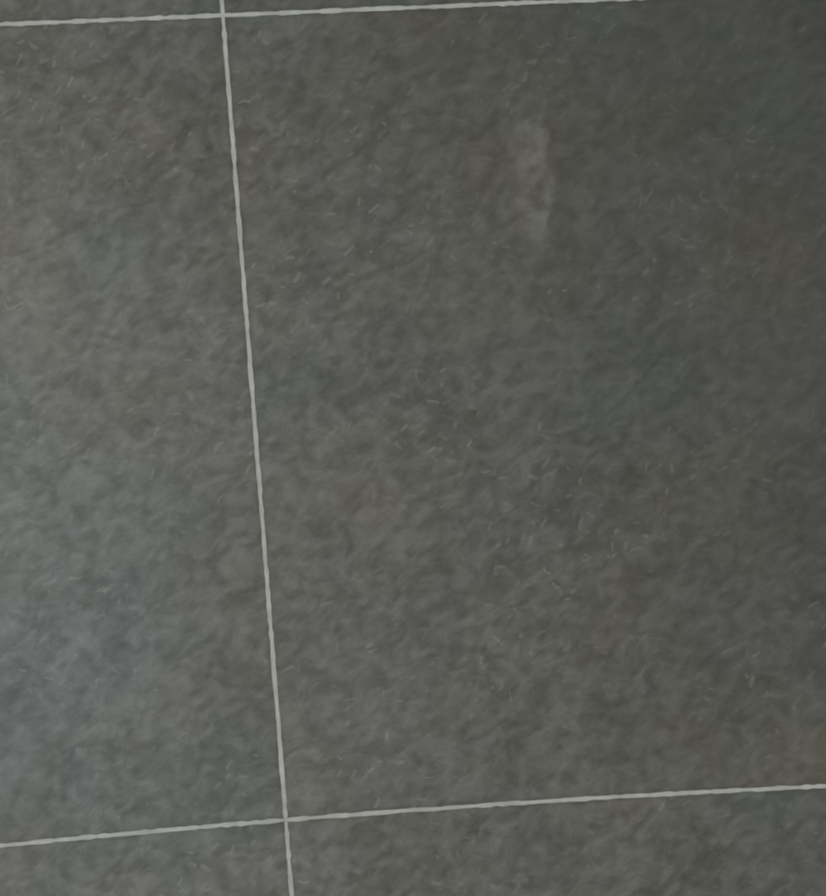
Give the GLSL for this texture, as a Shadertoy shader.

```glsl
// Dark grey stone floor tiles with thin pale grout, seen slightly askew.

const vec3 STONE_DARK  = vec3(0.268, 0.272, 0.256);
const vec3 STONE_LIGHT = vec3(0.428, 0.434, 0.416);
const vec3 GROUT       = vec3(0.630, 0.640, 0.615);
const vec3 FLECK       = vec3(0.550, 0.555, 0.530);
const vec3 WARM_TINT   = vec3(0.007, 0.000, -0.008);
const float TILE_WIDTH = 0.90;        // canvas heights
const float GROUT_HALF = 0.0024;
const float GRAIN_SCALE = 85.0;
const float GRAIN_DEPTH = 0.125;
const float FLECK_SCALE = 64.0;
const float FLECK_SHARE = 0.60;
const vec2 SCUFF_EDGE = vec2(0.612, 0.825);
const vec2 SCUFF_SIZE = vec2(0.045, 0.085);

float hash(vec2 p) {
    vec3 q = fract(vec3(p.xyx) * 0.1031);
    q += dot(q, q.yzx + 33.33);
    return fract((q.x + q.y) * q.z);
}

float noise(vec2 p) {
    vec2 i = floor(p), f = fract(p);
    f = f * f * (3.0 - 2.0 * f);
    return mix(mix(hash(i), hash(i + vec2(1, 0)), f.x),
               mix(hash(i + vec2(0, 1)), hash(i + vec2(1, 1)), f.x), f.y);
}

float fbm(vec2 p) {
    float sum = 0.0, amp = 0.5;
    for (int i = 0; i < 4; i++) {
        sum += amp * noise(p);
        p = mat2(0.8, 0.6, -0.6, 0.8) * p * 2.03 + 17.3;
        amp *= 0.5;
    }
    return sum / 0.9375;
}

// Tile coordinates: x in canvas heights from a joint, y in tile rows.
vec2 tileCoords(vec2 p, out float rowHeight) {
    float low = 0.056 + 0.1 * p.x - 0.03 * p.x * p.x;
    float high = 0.9727 + 0.0411 * p.x;
    rowHeight = high - low;
    return vec2(p.x - 0.3255 + 0.0781 * p.y, (p.y - low) / rowHeight);
}

// Short, randomly turned soft chips, one per cell.
float flecks(vec2 p) {
    vec2 cell = floor(p);
    float cover = 0.0;
    for (int y = -1; y <= 1; y++)
    for (int x = -1; x <= 1; x++) {
        vec2 id = cell + vec2(x, y);
        vec2 d = p - id - vec2(hash(id + 3.1), hash(id + 8.7));
        float angle = 0.5 + 2.2 * (hash(id + 21.4) - 0.5);
        vec2 along = vec2(cos(angle), sin(angle));
        float reach = mix(0.05, 0.30, hash(id + 41.9));
        float t = clamp(dot(d, along), -reach, reach);
        float stroke = 1.0 - smoothstep(0.02, 0.20, length(d - along * t));
        float shown = step(hash(id + 63.2), FLECK_SHARE);
        cover = max(cover, stroke * shown * hash(id + 77.7));
    }
    return cover;
}

void mainImage(out vec4 fragColor, in vec2 fragCoord) {
    vec2 p = fragCoord / iResolution.y;
    float pixel = 1.0 / iResolution.y;
    float rowHeight;
    vec2 tile = tileCoords(p, rowHeight);
    vec2 tileId = floor(vec2(tile.x / TILE_WIDTH, tile.y));

    // Broad light: brightest at the left, dim at the right and top
    float light = 0.82 - 0.72 * p.x - 0.26 * smoothstep(0.5, 1.0, p.y) * (1.0 - 0.6 * p.x);
    light += 0.20 * smoothstep(0.5, 0.0, p.y) * p.x;
    light += 0.10 * exp(-8.0 * dot(p - vec2(0.0, 0.45), p - vec2(0.0, 0.45)));

    // Mottling and grain, softer toward the upper right
    vec2 q = p + tileId * 3.7;
    float clarity = 1.0 - 0.55 * smoothstep(0.65, 1.45, p.x + 0.6 * p.y);
    float mottle = fbm(q * 9.0) - 0.5;
    vec2 bend = vec2(noise(q * 40.0), noise(q * 40.0 + 7.7)) * 0.012;
    vec2 grainAt = mat2(0.85, -0.53, 0.53, 0.85) * (q + bend) * vec2(0.9, 1.35);
    float grain = fbm(grainAt * GRAIN_SCALE) - 0.5;
    float patches = fbm(q * 30.0 + 9.0) - 0.5;
    vec3 color = mix(STONE_DARK, STONE_LIGHT, light + 0.20 * mottle);
    color += clarity * (GRAIN_DEPTH * grain + 0.045 * patches);

    // Slight warm and cool drift, cooler at the lower left
    float warmth = 3.0 * (fbm(q * 7.0 + 31.0) - 0.5) + 0.3;
    warmth -= 1.8 * exp(-6.0 * length(p - vec2(0.0, 0.2)));
    color += WARM_TINT * warmth;

    // Chips gather in patches
    float gather = smoothstep(0.30, 0.70, fbm(q * 12.0 + 50.0));
    float chip = flecks(q * FLECK_SCALE + 0.5 * noise(q * 80.0));
    color = mix(color, FLECK, 0.34 * clarity * gather * chip);

    // Faint broken scuff, crisper on its right edge
    vec2 s = (p - SCUFF_EDGE) / SCUFF_SIZE;
    s.x += 0.35 * (noise(p * 60.0) - 0.5) + 0.05 * s.y;
    s.y += 0.6 * (noise(p * 45.0) - 0.5);
    float scuff = (1.0 - smoothstep(-0.12, 0.12, s.x)) * smoothstep(-1.3, 0.0, s.x);
    scuff *= 1.0 - smoothstep(0.5, 1.15, abs(s.y));
    color += 0.13 * scuff * smoothstep(0.2, 0.9, fbm(p * 45.0));

    // Grout joints with slightly ragged edges and uneven tone
    float across = abs(tile.x - TILE_WIDTH * round(tile.x / TILE_WIDTH));
    float down = abs(tile.y - round(tile.y)) * rowHeight;
    float joint = min(across, down) + 0.0014 * (noise(p * 130.0) - 0.5);
    float soft = max(pixel, 0.0014);
    float grout = 1.0 - smoothstep(GROUT_HALF - soft, GROUT_HALF + soft, joint);
    color *= 1.0 - 0.06 * (1.0 - smoothstep(GROUT_HALF, GROUT_HALF * 3.0, joint));
    vec3 groutColor = GROUT * (0.90 + 0.2 * fbm(p * 70.0)) - 0.03 * p.x;
    color = mix(color, groutColor, 0.92 * grout);

    fragColor = vec4(clamp(color, 0.0, 1.0), 1.0);
}
```
